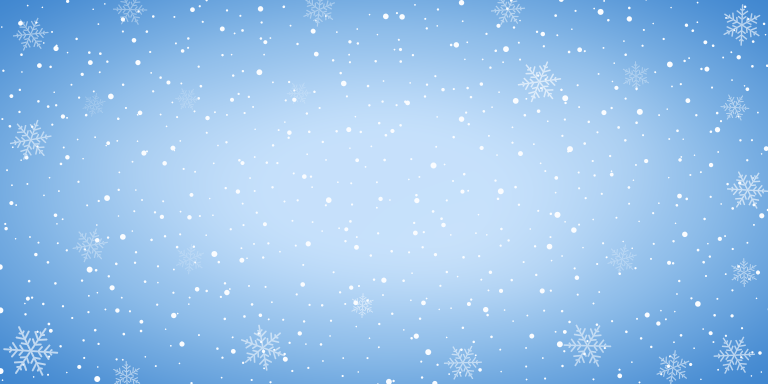
Write a Shadertoy shader that draws this background.

```glsl
const vec3 CENTRE_BLUE = vec3(0.775, 0.88, 0.985);
const vec3 MID_BLUE = vec3(0.51, 0.71, 0.90);
const vec3 CORNER_BLUE = vec3(0.24, 0.52, 0.81);
const vec3 MIST = vec3(0.82, 0.90, 0.98);
const vec3 SNOW = vec3(0.98, 0.99, 1.0);
const float MIST_STRENGTH = 0.32;
const float FINE_CELL = 0.052;
const float LARGE_CELL = 0.105;
const float ARM_WIDTH = 0.036;
const float WAVE = 1.2;            // irregular spacing along the flake rows
const float SECTOR = 1.0471976;    // sixth of a turn

float hash(vec2 p) {
    return fract(sin(dot(p, vec2(127.1, 311.7))) * 43758.5);
}

float segment(vec2 p, vec2 a, vec2 b) {
    vec2 ab = b - a;
    return length(p - a - ab * clamp(dot(p - a, ab) / dot(ab, ab), 0.0, 1.0));
}

float coverage(float dist, float pixel) {
    return clamp(0.5 - dist / pixel, 0.0, 1.0);
}

float glow(vec2 p, vec2 centre, vec2 size) {
    vec2 q = (p - centre) / size;
    return exp(-dot(q, q));
}

// Sixfold crystal: one arm with paired twigs, folded around the centre
float flake(vec2 p, vec2 centre, float radius, float opacity, float pixel) {
    vec2 q = (p - centre) / radius;
    float r = length(q);
    if (r > 1.2) return 0.0;
    float turn = atan(q.x, q.y) + 0.5 * sin(centre.x * 9.0 + centre.y * 5.0);
    float a = abs(mod(turn + 0.5 * SECTOR, SECTOR) - 0.5 * SECTOR);
    q = r * vec2(cos(a), sin(a));
    float d = segment(q, vec2(0.0), vec2(1.0, 0.0));
    for (int i = 0; i < 3; i++) {
        float t = 0.28 + 0.22 * float(i);
        float twig = 0.22 + 0.12 * sin(2.2 * float(i));
        d = min(d, segment(q, vec2(t, 0.0), vec2(t, 0.0) + twig * vec2(0.6, 0.8)));
    }
    return opacity * coverage((d - ARM_WIDTH) * radius, pixel);
}

// Rows of crystals along the borders, with fainter rows further in
float flakes(vec2 p, float pixel) {
    float c = 0.0;
    for (int i = 0; i < 6; i++) {
        float k = float(i);
        float s = sin(WAVE * k);
        float w = abs(s);
        float odd = mod(k, 2.0);
        float third = i == 2 ? 1.0 : 0.0;
        // Bottom border
        vec2 at = vec2(0.33 + 0.28 * k + 0.08 * w, 0.02 + 0.08 * w + 0.13 * third);
        c = max(c, flake(p, at, 0.038 + 0.022 * w - 0.022 * third, 0.55, pixel));
        // Upper inner row
        at = vec2(0.245 + 0.28 * k - 0.04 * s, 0.727 + 0.015 * k);
        float strong = max(-s, 0.0);
        if (i != 3)
            c = max(c, flake(p, at, 0.03 + 0.025 * strong, 0.22 + 0.43 * strong, pixel));
        // Right border
        at = vec2(1.932 - 0.02 * sin(2.0 * k), 0.935 - 0.215 * k);
        if (i < 5)
            c = max(c, flake(p, at, 0.052 - 0.016 * odd, 0.62 - 0.1 * odd, pixel));
        // Left border
        at = vec2(0.08 + 0.155 * third, 0.911 - 0.275 * k);
        if (i < 4)
            c = max(c, flake(p, at, 0.045 + 0.008 * k * odd, 0.5 + 0.05 * k * odd - 0.15 * third, pixel));
        // Top border
        at = vec2(0.339 + 0.492 * k, 0.975);
        if (i < 3)
            c = max(c, flake(p, at, 0.043, 0.38 + 0.1 * third, pixel));
        // Lower inner row
        at = vec2(0.495 + 1.125 * k, 0.325);
        if (i < 2)
            c = max(c, flake(p, at, 0.038, 0.2 + 0.08 * k, pixel));
    }
    return c;
}

// One jittered dot per cell of a tilted grid
float snow(vec2 p, float cell, vec2 radii, float tilt, float pixel) {
    vec2 g = mat2(cos(tilt), -sin(tilt), sin(tilt), cos(tilt)) * p / cell;
    vec2 id = floor(g) + 37.0 * tilt;
    vec2 jitter = vec2(hash(id), hash(id + 19.3));
    float radius = mix(radii.x, radii.y, hash(id + 51.7));
    float present = step(0.1, hash(id + 83.1));
    float d = length(fract(g) - mix(vec2(0.1), vec2(0.9), jitter)) * cell;
    return present * coverage(d - radius, pixel);
}

void mainImage(out vec4 fragColor, in vec2 fragCoord) {
    float pixel = 1.0 / iResolution.y;
    vec2 p = (fragCoord - 0.5 * iResolution.xy) * pixel + vec2(1.0, 0.5);

    // Elliptical sky gradient
    float d = length((p - vec2(1.0, 0.505)) * vec2(1.0, 2.0));
    vec3 color = mix(CENTRE_BLUE, MID_BLUE, smoothstep(0.25, 1.05, d));
    color = mix(color, CORNER_BLUE, smoothstep(0.8, 1.5, d));

    // Soft patches of mist
    float mist = glow(p, vec2(1.27, 0.32), vec2(0.22, 0.13))
        + 0.6 * glow(p, vec2(0.42, 0.62), vec2(0.19, 0.15))
        + 0.7 * glow(p, vec2(1.56, 0.63), vec2(0.18, 0.17));
    mist *= 0.9 + 0.15 * sin(p.x * 13.0 + 2.0 * sin(p.y * 9.0));
    color = mix(color, MIST, MIST_STRENGTH * mist);

    // Crystals and falling snow
    color = mix(color, SNOW, flakes(p, pixel));
    float dots = snow(p, FINE_CELL, vec2(0.0018, 0.0034), 0.41, pixel);
    dots = max(dots, snow(p, LARGE_CELL, vec2(0.004, 0.0078), 1.13, pixel));
    fragColor = vec4(mix(color, SNOW, dots), 1.0);
}
```
